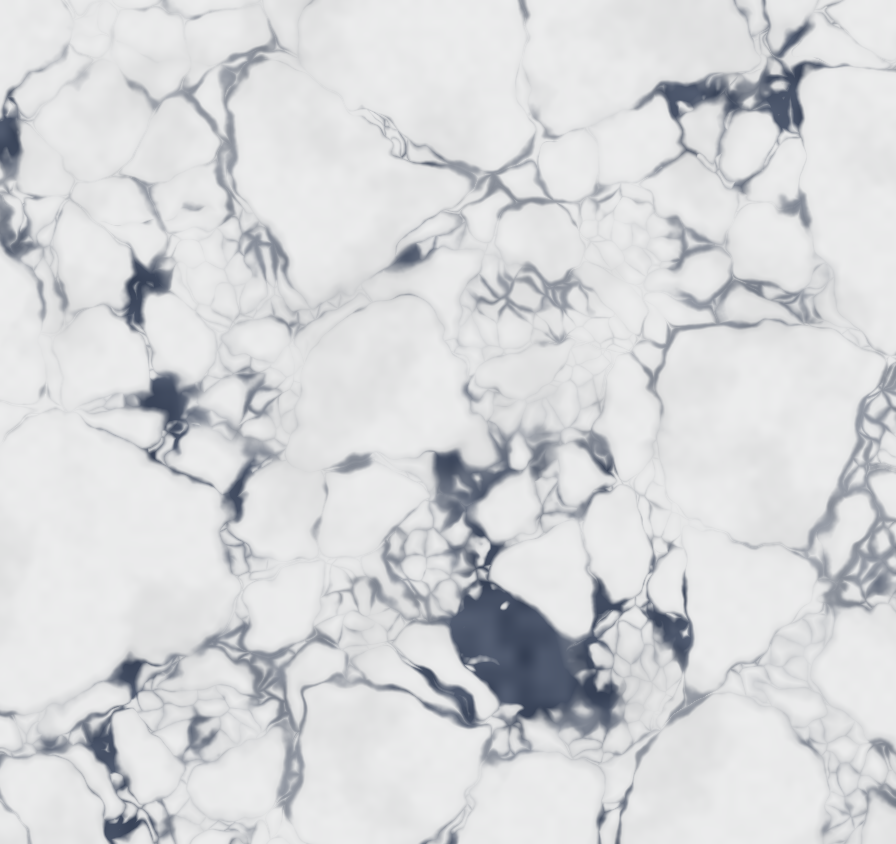
A Shadertoy shader for this texture:

```glsl
// Aerial view of broken sea ice: large pale floes, rubble and dark leads of water.

vec3 hash3(vec2 p) {
    vec3 q = fract(p.xyx * vec3(0.1031, 0.1030, 0.0973));
    q += dot(q, q.yxz + 33.33);
    return fract((q.xxy + q.yzz) * q.zyx);
}

float noise(vec2 p) {
    vec2 i = floor(p), f = fract(p);
    f = f * f * (3.0 - 2.0 * f);
    return mix(mix(hash3(i).x, hash3(i + vec2(1, 0)).x, f.x),
               mix(hash3(i + vec2(0, 1)).x, hash3(i + vec2(1, 1)).x, f.x), f.y);
}

float fbm(vec2 p) {
    float sum = 0.0, amp = 0.53;
    for (int i = 0; i < 4; i++) {
        sum += amp * noise(p);
        p = mat2(1.6, 1.2, -1.2, 1.6) * p + 7.3;
        amp *= 0.5;
    }
    return sum;
}

vec2 wobble(vec2 p) {
    return vec2(noise(p), noise(p + 40.0)) - 0.5;
}

// Weighted Voronoi cell: x = rounded distance to its border, y = random id
vec2 floeCell(vec2 p, float scale, float seed, float sizeSpread) {
    p = mat2(cos(seed), sin(seed), -sin(seed), cos(seed)) * p * scale + seed;
    vec2 base = floor(p), nearest = vec2(0);
    float best = 1e3, id = 0.0;
    for (int y = -2; y <= 2; y++)
    for (int x = -2; x <= 2; x++) {
        vec2 cell = base + vec2(x, y);
        vec3 h = hash3(cell);
        vec2 r = cell + h.xy - p;
        float power = dot(r, r) - sizeSpread * h.z;
        if (power < best) {
            best = power;
            nearest = r;
            id = fract(h.x * 17.0 + h.y * 31.0);
        }
    }
    float sum = 1e-12;
    for (int y = -2; y <= 2; y++)
    for (int x = -2; x <= 2; x++) {
        vec2 cell = base + vec2(x, y);
        vec3 h = hash3(cell);
        vec2 r = cell + h.xy - p;
        float gap = length(r - nearest);
        if (gap > 1e-3) {
            float border = (dot(r, r) - sizeSpread * h.z - best) / (2.0 * gap);
            sum += exp(-border / 0.03);
        }
    }
    return vec2(-0.03 * log(sum) / scale, id);
}

// Signed distance inside a floe; missing floes continue the gap around them
float floe(vec2 cell, float margin, float missing) {
    return (cell.y < missing ? -abs(cell.x) : cell.x) - margin;
}

void mainImage(out vec4 fragColor, in vec2 fragCoord) {
    vec2 uv = fragCoord / iResolution.y;

    // Ragged floe outlines
    vec2 p = uv + 0.045 * wobble(uv * 7.0) + 0.016 * wobble(uv * 27.0 + 9.0);
    p += 0.009 * wobble(uv * 65.0 + 3.0);

    // Where the pack has drifted apart, and where single cracks gape
    float open = smoothstep(0.49, 0.72, fbm(uv * vec2(6.5, 3.4) + 11.0));
    float loose = smoothstep(0.45, 0.68, fbm(uv * 6.0 + 53.0));
    float gaping = smoothstep(0.42, 0.70, fbm(uv * 17.0 + 90.0));
    float gap = 0.0022 + 0.0030 * open;

    // Three generations of floes, each filling the space left by the larger ones
    float large = floe(floeCell(p, 4.2, 19.0, 0.50),
                       0.002 + 0.024 * loose + 0.010 * open, 0.36);
    float middle = floe(floeCell(p, 11.5, 47.0, 0.40),
                        0.0015 + 0.010 * loose * loose + 0.005 * open, 0.26);
    float small = floe(floeCell(p, 38.0, 83.0, 0.40), 0.0008 + 0.0035 * open, 0.0);
    small -= 0.024 * open * smoothstep(0.42, 0.68, fbm(uv * 19.0 + 31.0));
    middle = min(middle, -large - gap);
    small = min(small, min(-large, -middle) - gap);
    float ice = max(large, max(middle, small));
    ice += 0.0016 - 0.0050 * gaping + 0.006 * (fbm(uv * 45.0 + 17.0) - 0.5);

    // Faint slush in tight cracks, dark water in wide leads
    float crack = smoothstep(0.0032, -0.0034, ice);
    float lead = smoothstep(0.0005, -0.0090, ice);
    float water = crack * (0.10 + 0.34 * gaping + 0.30 * open);
    water += lead * (0.12 + 0.52 * open);
    water += 0.13 * smoothstep(0.013, -0.003, ice) * (0.30 + 0.70 * loose);
    water = clamp(water, 0.0, 1.0);

    // Snow cover with soft grey patches
    vec3 snow = vec3(0.918, 0.920, 0.922);
    snow -= 0.040 * smoothstep(0.45, 0.75, fbm(uv * 11.0 + 5.0));
    snow += 0.014 * (noise(uv * 75.0) - 0.5);
    vec3 deep = vec3(0.27, 0.31, 0.39) + 0.12 * (noise(uv * 45.0) - 0.5);
    fragColor = vec4(mix(snow, deep, pow(vec3(water), vec3(1.0, 0.99, 0.96))), 1.0);
}
```
